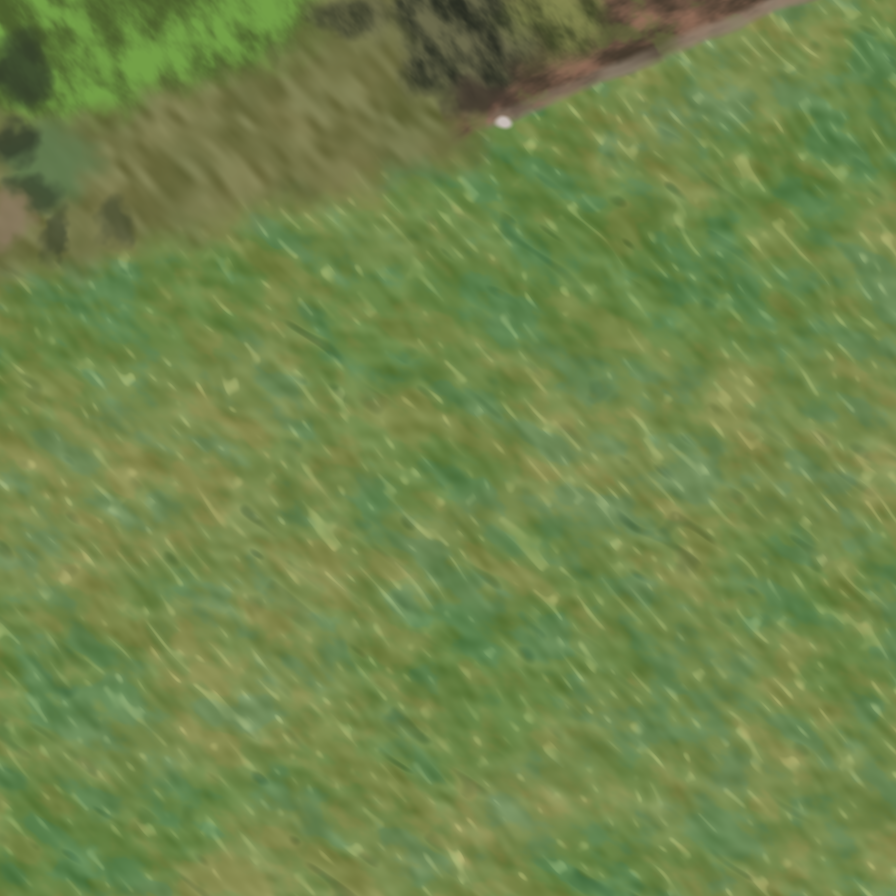
Write a Shadertoy shader that draws this texture.

```glsl
float hash(vec2 p) {
    return fract(sin(dot(p, vec2(127.1, 311.7))) * 43758.5453);
}

float noise(vec2 p) {
    vec2 i = floor(p), f = fract(p);
    f = f * f * (3.0 - 2.0 * f);
    return mix(mix(hash(i), hash(i + vec2(1, 0)), f.x),
               mix(hash(i + vec2(0, 1)), hash(i + vec2(1, 1)), f.x), f.y);
}

float fbm(vec2 p) {
    float sum = 0.0, amp = 0.5;
    for (int i = 0; i < 4; i++) {
        sum += amp * noise(p);
        p = mat2(1.6, 1.2, -1.2, 1.6) * p + 7.3;
        amp *= 0.5;
    }
    return sum / 0.9375;
}

vec2 rotate(vec2 p, float angle) {
    float c = cos(angle), s = sin(angle);
    return vec2(c * p.x + s * p.y, c * p.y - s * p.x);
}

// Noise stretched along a direction, with a slight bend
float streaks(vec2 p, float angle, vec2 scale) {
    p += 0.012 * vec2(noise(p * 17.0), noise(p * 17.0 + 40.0));
    return noise(rotate(p, angle) * scale);
}

// Soft ellipse, 1 at the centre and 0 outside
float blob(vec2 p, vec2 centre, vec2 radius, float softness) {
    return 1.0 - smoothstep(1.0 - softness, 1.0 + softness, length((p - centre) / radius));
}

vec3 grass(vec2 p) {
    vec3 col = mix(vec3(0.395, 0.515, 0.265), vec3(0.485, 0.550, 0.315),
                   smoothstep(0.25, 0.75, fbm(rotate(p, 0.35) * vec2(5.0, 9.0))));
    // Patches of cool and dry blades
    float tint = fbm(rotate(p, -0.5) * vec2(20.0, 34.0) + 11.0);
    col += vec3(0.055, 0.005, 0.005) * smoothstep(0.50, 0.72, tint);
    col += vec3(-0.045, -0.005, 0.035) * smoothstep(0.48, 0.28, tint);
    // Blades and their shadows
    float coarse = streaks(p, -0.65, vec2(26.0, 66.0));
    float fine = streaks(p + 3.1, -0.85, vec2(48.0, 125.0));
    float cross = streaks(p + 8.7, -0.2, vec2(38.0, 85.0));
    col += 0.075 * (coarse - 0.5) + 0.07 * (fine - 0.5) + 0.06 * (cross - 0.5);
    float clump = noise(p * 14.0 + 5.0);
    col -= vec3(0.13, 0.12, 0.08) * smoothstep(0.78, 1.0, coarse) * clump;
    col += vec3(0.13, 0.11, 0.09) * smoothstep(0.72, 1.0, fine) * (1.0 - 0.5 * clump);
    return col;
}

vec3 dryBrush(vec2 p) {
    vec3 col = mix(vec3(0.39, 0.41, 0.24), vec3(0.50, 0.48, 0.31), fbm(p * 15.0));
    return col + 0.13 * (streaks(p, -0.8, vec2(35.0, 95.0)) - 0.5);
}

vec3 bareSoil(vec2 p) {
    float clods = fbm(rotate(p, 0.4) * vec2(24.0, 45.0));
    vec3 col = mix(vec3(0.27, 0.23, 0.18), vec3(0.57, 0.43, 0.35), smoothstep(0.2, 0.8, clods));
    return mix(col, vec3(0.39, 0.43, 0.24), 0.6 * smoothstep(0.55, 0.75, fbm(p * 28.0 + 9.0)));
}

vec3 leaves(vec2 p, vec3 shade, vec3 lit) {
    float tuft = fbm(rotate(p, -0.9) * vec2(24.0, 52.0) + 20.0);
    return mix(shade, lit, smoothstep(0.2, 0.75, tuft));
}

void mainImage(out vec4 fragColor, in vec2 fragCoord) {
    vec2 uv = fragCoord / iResolution.xy;
    vec2 wobble = vec2(fbm(uv * 22.0), fbm(uv * 22.0 + 31.0)) - 0.5;
    vec2 p = uv + 0.055 * wobble;
    vec3 col = grass(uv);

    // Rough verge along the field
    float vergeEdge = 0.675 + 0.27 * p.x;
    float verge = smoothstep(-0.025, 0.035, p.y - vergeEdge)
                * (1.0 - smoothstep(0.52, 0.56, p.x));
    col = mix(col, dryBrush(uv), 0.92 * verge);

    // Bright bushes in the corner
    float bushes = smoothstep(-0.025, 0.025, p.y - 0.865 - 0.32 * max(p.x - 0.08, 0.0))
                 * (1.0 - smoothstep(0.31, 0.38, p.x));
    col = mix(col, leaves(uv, vec3(0.30, 0.38, 0.18), vec3(0.45, 0.63, 0.28)), bushes);

    // Soil bank with a pale straight rim
    vec2 q = uv + 0.012 * wobble;
    float bankHeight = q.y - 0.858 - 0.41 * (q.x - 0.55);
    float bankSpan = smoothstep(0.48, 0.54, p.x);
    float bank = smoothstep(-0.006, 0.008, bankHeight) * bankSpan;
    col = mix(col, bareSoil(uv), bank);
    float rim = (1.0 - smoothstep(0.003, 0.014, abs(bankHeight - 0.006)))
              * smoothstep(0.53, 0.56, uv.x);
    col = mix(col, vec3(0.57, 0.52, 0.45), rim * (0.25 + 0.6 * noise(uv * 35.0)));

    // Dark shrub and its olive neighbour
    vec3 darkLeaves = leaves(uv, vec3(0.15, 0.17, 0.13), vec3(0.42, 0.42, 0.30));
    col = mix(col, darkLeaves, 0.95 * blob(p, vec2(0.515, 0.965), vec2(0.075, 0.085), 0.25));
    col = mix(col, vec3(0.25, 0.21, 0.18), 0.75 * blob(p, vec2(0.530, 0.885), vec2(0.045, 0.022), 0.5));
    vec3 oliveLeaves = leaves(uv, vec3(0.24, 0.28, 0.15), vec3(0.53, 0.56, 0.32));
    col = mix(col, oliveLeaves, 0.85 * blob(p, vec2(0.625, 0.985), vec2(0.055, 0.050), 0.4));
    col = mix(col, darkLeaves, 0.7 * blob(p, vec2(0.39, 0.985), vec2(0.045, 0.022), 0.5));

    // Shadows and tufts by the left side
    vec3 shadow = vec3(0.20, 0.24, 0.17);
    col = mix(col, shadow, 0.8 * blob(p, vec2(0.022, 0.922), vec2(0.027, 0.035), 0.5));
    col = mix(col, vec3(0.36, 0.48, 0.31), 0.8 * blob(p, vec2(0.055, 0.815), vec2(0.045, 0.045), 0.5));
    col = mix(col, shadow, 0.8 * blob(p, vec2(0.018, 0.838), vec2(0.025, 0.020), 0.5));
    col = mix(col, shadow, 0.6 * blob(p, vec2(0.035, 0.785), vec2(0.025, 0.018), 0.5));
    col = mix(col, shadow, 0.55 * blob(p, vec2(0.060, 0.735), vec2(0.013, 0.030), 0.5));
    col = mix(col, shadow, 0.45 * blob(p, vec2(0.130, 0.750), vec2(0.017, 0.025), 0.5));
    col = mix(col, vec3(0.56, 0.48, 0.40), 0.7 * blob(p, vec2(0.010, 0.745), vec2(0.022, 0.028), 0.5));

    // Pale stone at the bank corner
    col = mix(col, vec3(0.78, 0.74, 0.72), blob(q, vec2(0.562, 0.862), vec2(0.009, 0.006), 0.5));
    fragColor = vec4(clamp(col, 0.0, 1.0), 1.0);
}
```
